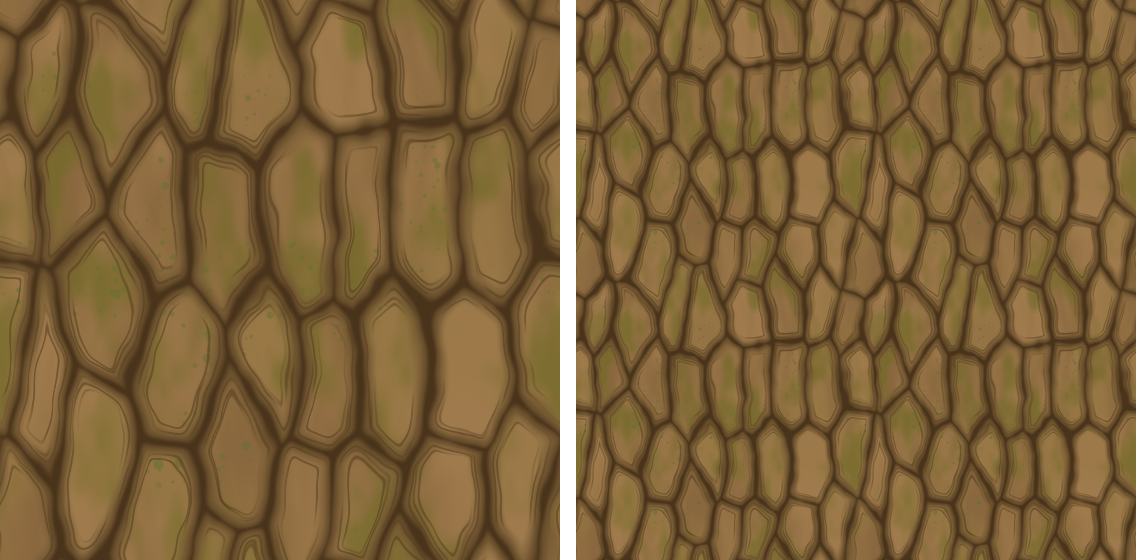
Left, the tile; right, the same tile 2 across and 2 down.
A WebGL 1 fragment shader for this texture:

```glsl
precision highp float;
uniform vec2 u_resolution;

const vec2 GRID = vec2(8.0, 4.0);

// Exact whole-number wrap, safe against rounding in mod
vec2 wrap(vec2 i, vec2 period) {
  return floor(mod(i + 0.5, period));
}

vec2 hash2(vec2 p) {
  vec3 q = fract(p.xyx * vec3(0.1031, 0.1030, 0.0973));
  q += dot(q, q.yzx + 33.33);
  return fract((q.xx + q.yz) * q.zy);
}

// Value noise that wraps after "period" lattice steps across the canvas
float noise(vec2 uv, vec2 period, float seed) {
  vec2 p = uv * period, i = floor(p), f = p - i;
  f = f * f * (3.0 - 2.0 * f);
  float a = hash2(wrap(i, period) + seed).x;
  float b = hash2(wrap(i + vec2(1.0, 0.0), period) + seed).x;
  float c = hash2(wrap(i + vec2(0.0, 1.0), period) + seed).x;
  float d = hash2(wrap(i + 1.0, period) + seed).x;
  return mix(mix(a, b, f.x), mix(c, d, f.x), f.y);
}

float fbm(vec2 uv, vec2 period, float seed) {
  return 0.55 * noise(uv, period, seed)
       + 0.30 * noise(uv, period * 2.0, seed + 17.0)
       + 0.15 * noise(uv, period * 4.0, seed + 41.0);
}

// Plate centres, every other row shifted by half a step
vec2 site(vec2 cell) {
  vec2 jitter = hash2(wrap(cell, GRID) + 7.0) - 0.5;
  float shift = 0.5 * floor(mod(cell.y + 0.5, 2.0));
  return cell + vec2(0.25 + shift, 0.5) + jitter * vec2(0.46, 0.72);
}

// x: rounded distance to the plate border in canvas units, yz: plate id
vec3 plates(vec2 uv) {
  vec2 p = uv * GRID, base = floor(p), nearest = vec2(0.0), id = vec2(0.0);
  float best = 100.0;
  for (int y = -2; y <= 2; y++)
    for (int x = -2; x <= 2; x++) {
      vec2 cell = base + vec2(float(x), float(y));
      vec2 s = site(cell) - p;
      if (dot(s, s) < best) {
        best = dot(s, s);
        nearest = s;
        id = cell;
      }
    }
  float sum = 0.0;
  for (int y = -2; y <= 2; y++)
    for (int x = -2; x <= 2; x++) {
      vec2 s = site(base + vec2(float(x), float(y))) - p;
      vec2 across = s - nearest;
      if (dot(across, across) > 0.0001) {
        float border = dot(0.5 * (s + nearest), across) / length(across * GRID);
        sum += exp(-border / 0.004);
      }
    }
  return vec3(-0.004 * log(sum), wrap(id, GRID));
}

// Scattered round lichen dots
float dots(vec2 uv, float count, float seed) {
  vec2 p = uv * count, cell = floor(p);
  vec2 h = hash2(wrap(cell, vec2(count)) + seed);
  vec2 k = hash2(wrap(cell, vec2(count)) + seed + 60.0);
  float radius = mix(0.06, 0.25, k.x * k.x);
  float edge = 0.04 + count / u_resolution.y;
  float r = length(p - cell - 0.3 - 0.4 * h);
  return (1.0 - smoothstep(radius - edge * 0.5, radius + edge * 0.5, r)) * step(0.55, k.y);
}

void main() {
  vec2 uv = gl_FragCoord.xy / u_resolution;
  float pixel = 1.0 / u_resolution.y;

  // Bend the plate outlines
  vec2 bend = vec2(fbm(uv, vec2(7.0, 6.0), 3.0), fbm(uv, vec2(6.0, 7.0), 90.0)) - 0.5;
  vec3 plate = plates(uv + bend * vec2(0.055, 0.06));
  float d = plate.x;
  vec2 tint = hash2(plate.yz + 130.0);

  // Painted wood with tall soft strokes
  float strokes = fbm(uv + bend * 0.06, vec2(16.0, 5.0), 11.0);
  float blotch = fbm(uv, vec2(6.0, 5.0), 23.0);
  vec3 color = mix(vec3(0.54, 0.405, 0.245), vec3(0.625, 0.48, 0.30),
                   smoothstep(0.2, 0.7, 0.6 * strokes + 0.4 * tint.x));
  color = mix(color, vec3(0.56, 0.455, 0.24), 0.5 * tint.y * smoothstep(0.35, 0.65, blotch));

  // Moss haze and lichen
  float moss = smoothstep(0.47, 0.78, fbm(uv, vec2(11.0, 6.0), 57.0));
  color = mix(color, vec3(0.45, 0.415, 0.155), 0.7 * moss);
  float lichen = max(dots(uv, 26.0, 5.0), dots(uv, 47.0, 31.0));
  float patches = smoothstep(0.52, 0.62, noise(uv, vec2(8.0, 6.0), 77.0));
  color = mix(color, vec3(0.40, 0.44, 0.20), 0.55 * lichen * patches);

  // Shaded slopes falling into dark grooves
  float e = d + 0.010 * (strokes - 0.5) + 0.006 * (noise(uv, vec2(40.0, 18.0), 8.0) - 0.5);
  color = mix(color, vec3(0.46, 0.35, 0.20), 0.85 - 0.85 * smoothstep(0.012, 0.034, e));
  color = mix(color, vec3(0.39, 0.29, 0.16), 1.0 - smoothstep(0.005, 0.019, e));
  color = mix(color, vec3(0.285, 0.20, 0.105), 1.0 - smoothstep(0.0, 0.0095, e));

  // Thin broken contour lines inside each plate
  for (int i = 0; i < 3; i++) {
    float n = float(i);
    float wobble = 0.013 * (fbm(uv, vec2(13.0, 9.0), 200.0 + 20.0 * n) - 0.5);
    float stroke = abs(d - 0.014 - 0.0075 * n - wobble);
    float line = 1.0 - smoothstep(0.0005, 0.0011 + pixel, stroke);
    float broken = smoothstep(0.36, 0.60, noise(uv, vec2(11.0, 8.0), 300.0 + 20.0 * n));
    color = mix(color, vec3(0.34, 0.25, 0.125), 0.58 * line * broken);
  }

  gl_FragColor = vec4(color, 1.0);
}
```
